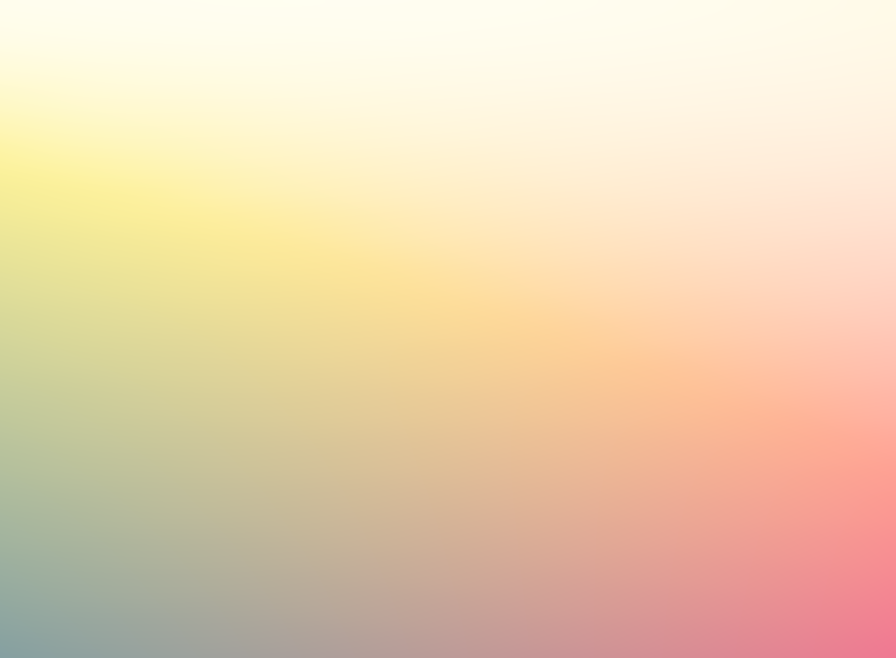
Reproduce this background procedurally as a WebGL 1 fragment shader.

```glsl
precision highp float;

uniform vec2 u_resolution;

// Each band holds left, bend and right colours of a quadratic curve
const vec3 SKY_LEFT = vec3(1.0, 0.992, 0.93);
const vec3 SKY_BEND = vec3(1.0, 1.0, 0.965);
const vec3 SKY_RIGHT = vec3(1.0, 0.98, 0.91);
const vec3 RIDGE_LEFT = vec3(0.995, 0.95, 0.585);
const vec3 RIDGE_BEND = vec3(1.0, 0.95, 0.60);
const vec3 RIDGE_RIGHT = vec3(1.0, 0.63, 0.57);
const vec3 BASE_LEFT = vec3(0.52, 0.625, 0.63);
const vec3 BASE_BEND = vec3(0.74, 0.66, 0.59);
const vec3 BASE_RIGHT = vec3(0.94, 0.47, 0.57);

const float RIDGE_START = 0.75;
const float RIDGE_SLOPE = 0.35;
const float RIDGE_CURVE = 0.11;
const float RIDGE_SOFTNESS = 0.03;
const float SKY_EASE = 1.7;
const vec2 RIPPLE_SCALE = vec2(7.0, 26.0);
const float RIPPLE_HEIGHT = 0.006;

vec3 curveColor(vec3 left, vec3 bend, vec3 right, float x) {
  return mix(mix(left, bend, x), mix(bend, right, x), x);
}

vec2 hashGradient(vec2 cell) {
  float angle = 6.2832 * fract(sin(dot(cell, vec2(127.1, 311.7))) * 43758.5);
  return vec2(cos(angle), sin(angle));
}

float gradientNoise(vec2 p) {
  vec2 i = floor(p);
  vec2 f = fract(p);
  vec2 w = f * f * f * (f * (f * 6.0 - 15.0) + 10.0);
  vec2 e = vec2(1.0, 0.0);
  float low = mix(dot(hashGradient(i), f),
                  dot(hashGradient(i + e.xy), f - e.xy), w.x);
  float high = mix(dot(hashGradient(i + e.yx), f - e.yx),
                   dot(hashGradient(i + e.xx), f - e.xx), w.x);
  return mix(low, high, w.y);
}

float softPositive(float d) {
  return 0.5 * (d + sqrt(d * d + RIDGE_SOFTNESS * RIDGE_SOFTNESS));
}

void main() {
  vec2 uv = gl_FragCoord.xy / u_resolution;

  // Signed height above the sloping ridge, with faint horizontal ripples
  float ridge = RIDGE_START - uv.x * (RIDGE_SLOPE + RIDGE_CURVE * uv.x);
  float height = uv.y - ridge
               + RIPPLE_HEIGHT * gradientNoise(uv * RIPPLE_SCALE);
  float above = clamp(softPositive(height) / (1.0 - ridge), 0.0, 1.0);
  float below = clamp(softPositive(-height) / ridge, 0.0, 1.0);

  // Horizontal colour bands
  vec3 sky = curveColor(SKY_LEFT, SKY_BEND, SKY_RIGHT, uv.x);
  vec3 crest = curveColor(RIDGE_LEFT, RIDGE_BEND, RIDGE_RIGHT, uv.x);
  vec3 base = curveColor(BASE_LEFT, BASE_BEND, BASE_RIGHT, uv.x);

  // Fade from the ridge down to the base and up to the sky
  vec3 color = mix(crest, base, below);
  color = mix(color, sky, 1.0 - pow(1.0 - above, SKY_EASE));
  gl_FragColor = vec4(color, 1.0);
}
```
